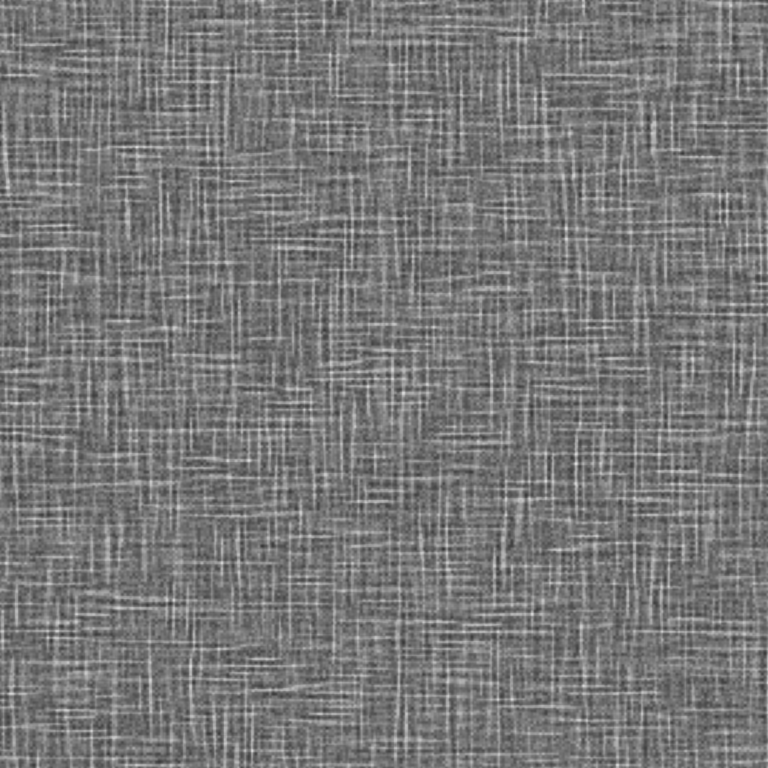
This texture is drawn by a Shadertoy shader. Its source:

```glsl
#define THREADS 225.0
#define THREAD_LENGTH 0.07
#define NEIGHBOUR_SHADE 0.27
#define GRAIN 270.0
#define BASE_GREY 0.453
#define THREAD_CONTRAST 0.16
#define SLUB_BRIGHTNESS 0.08
#define GRAIN_CONTRAST 0.17
#define WOBBLE 0.0006

float hash(vec2 p) {
    vec3 q = fract(vec3(p.xyx) * 0.1031);
    q += dot(q, q.yzx + 33.33);
    return fract((q.x + q.y) * q.z);
}

// Brightness along one thread; every thread has its own phase and pace
float strand(float id, float along, float seed) {
    float pace = mix(0.7, 1.5, hash(vec2(id, seed + 3.0)));
    float t = along * pace + 40.0 * hash(vec2(id, seed + 7.0));
    float cell = floor(t);
    float blend = smoothstep(0.2, 0.8, t - cell);
    return mix(hash(vec2(id + seed, cell)), hash(vec2(id + seed, cell + 1.0)), blend);
}

// Neighbouring threads blended across their width
float threads(vec2 p, float seed) {
    float id = floor(p.x);
    float blend = smoothstep(0.0, 1.0, p.x - id);
    return mix(strand(id, p.y, seed), strand(id + 1.0, p.y, seed), blend);
}

float grain(vec2 p) {
    vec2 cell = floor(p);
    vec2 f = smoothstep(0.0, 1.0, p - cell);
    float low = mix(hash(cell), hash(cell + vec2(1, 0)), f.x);
    float high = mix(hash(cell + vec2(0, 1)), hash(cell + vec2(1, 1)), f.x);
    return mix(low, high, f.y);
}

// One direction of yarn; x runs across the threads
float yarn(vec2 p, float seed) {
    p.x += WOBBLE * (sin(p.y * 17.0 + p.x * 29.0 + seed) + 0.5 * sin(p.y * 41.0 - p.x * 53.0));
    p *= vec2(THREADS, 1.0 / THREAD_LENGTH);

    // Bright threads sink their neighbours, which keeps the weave open and even
    vec2 beside = vec2(1.25, 0.0);
    float sides = threads(p - beside, seed) + threads(p + beside, seed) - 1.0;
    float relief = threads(p, seed) - 0.5 - NEIGHBOUR_SHADE * sides;

    float slub = smoothstep(0.12, 0.5, relief);
    return THREAD_CONTRAST * relief + SLUB_BRIGHTNESS * slub;
}

void mainImage(out vec4 fragColor, in vec2 fragCoord) {
    vec2 uv = fragCoord / iResolution.y;

    // Patches where warp or weft comes forward
    float patches = 0.15 * sin(uv.x * 23.0 + 3.0 * sin(uv.y * 11.0))
                  + 0.15 * sin(uv.y * 31.0 + 2.0 * sin(uv.x * 17.0 + 1.0));

    float warp = yarn(uv, 11.0) * (1.0 + patches);
    float weft = yarn(uv.yx, 137.0) * (1.0 - patches);
    float speckle = GRAIN_CONTRAST * (grain(uv * GRAIN + 19.0) - 0.5);

    float grey = BASE_GREY + warp + weft + speckle;
    fragColor = vec4(vec3(clamp(grey, 0.0, 1.0)), 1.0);
}
```
